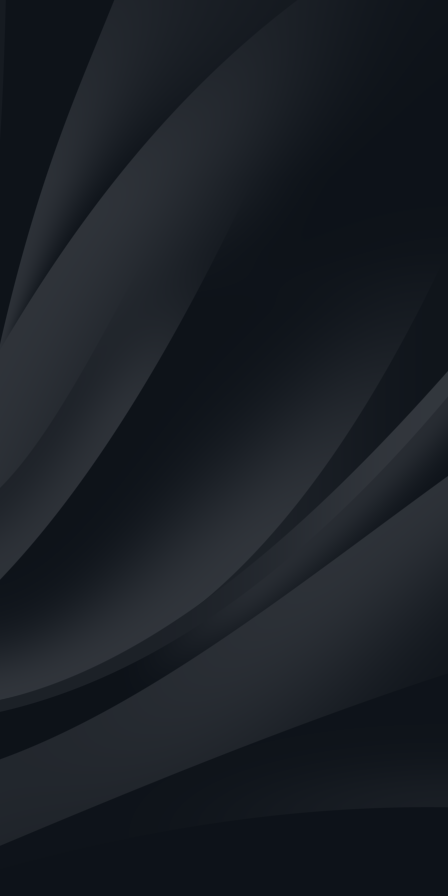
Write a WebGL 2 fragment shader that draws this background.

```glsl
#version 300 es
precision highp float;
// Dark overlapping ribbons sweeping from lower left to upper right.
// Each sheet lies below a cubic edge and covers the sheets before it;
// soft falloffs measured from the edges shade it from near black to slate.

#define DARK vec3(0.038, 0.058, 0.083)
#define LIGHT vec3(0.232, 0.248, 0.272)
#define SHADOW 0.08
#define FOLD_GLOW 0.62
#define RIBBON_GLOW 0.68
#define BASIN_GLOW 0.70
#define STRIP_TONE 0.38
#define STRIP_SHINE 0.82

uniform vec2 u_resolution;
out vec4 outColor;

// Cubic through four heights spaced evenly over 0..span.
float curve(float x, float span, vec4 h) {
    float u = 3.0 * x / span;
    float a = u - 1.0, b = u - 2.0, c = u - 3.0;
    return dot(h, vec4(-a * b * c / 6.0, u * b * c / 2.0,
                       -u * a * c / 2.0, u * a * b / 6.0));
}

// Approximate distance to the curve, positive below it.
float below(vec2 p, float span, vec4 h) {
    const float STEP = 0.001;
    float y = curve(p.x, span, h);
    float slope = (curve(p.x + STEP, span, h) - y) / STEP;
    return (y - p.y) / sqrt(1.0 + slope * slope);
}

// Antialiased coverage of the side below an edge.
float cover(float d) {
    float px = 0.8 / u_resolution.x;
    return smoothstep(-px, px, d);
}

float bell(float d, float width) {
    float q = d / width;
    return exp(-q * q);
}

void main() {
    // Canvas is one unit wide and two units high.
    vec2 p = gl_FragCoord.xy / u_resolution * vec2(1.0, 2.0);

    // Edges, ordered from upper left to lower right.
    float corner = below(p, 0.013, vec4(1.69, 1.76, 1.86, 2.0));
    float fold   = below(p, 0.255, vec4(1.232, 1.55, 1.79, 2.0));
    float ribbon = below(p, 0.664, vec4(1.219, 1.552, 1.807, 2.0));
    float crease = below(p, 0.30, vec4(0.911, 1.036, 1.20, 1.383));
    float basin  = below(p, 0.50, vec4(0.706, 0.906, 1.159, 1.466));
    float strip  = below(p, 1.0, vec4(0.4375, 0.570, 0.880, 1.44));
    float shine  = below(p, 1.0, vec4(0.4375, 0.578, 0.831, 1.172));
    float under  = below(p, 1.0, vec4(0.411, 0.539, 0.773, 1.115));
    float wave   = below(p, 1.0, vec4(0.305, 0.469, 0.693, 0.9375));
    float trough = below(p, 1.0, vec4(0.112, 0.250, 0.380, 0.497));
    float ground = below(p, 1.0, vec4(0.060, 0.138, 0.185, 0.198));

    // Upper left corner and the fold beside it.
    float tone = mix(0.25, SHADOW, cover(corner));
    float foldWidth = max(0.05, 0.04 + 0.42 * (p.y - 1.25));
    float foldPeak = FOLD_GLOW - 0.6 * max(p.y - 1.6, 0.0);
    float sheet = SHADOW + foldPeak * (1.0 - smoothstep(0.0, foldWidth, fold));
    tone = mix(tone, sheet, cover(fold));

    // Broad ribbon, dimmer toward the top and the right.
    float reach = 0.4 + 0.35 * clamp(1.6 - p.y, 0.0, 1.0);
    float dim = (1.0 - 0.5 * smoothstep(1.5, 2.0, p.y))
              * (1.0 - 0.8 * smoothstep(0.5, 1.0, p.x));
    sheet = 0.07 + RIBBON_GLOW * dim * (1.0 - smoothstep(0.0, reach, ribbon));
    tone = mix(tone, sheet, cover(ribbon));

    // Crease that dissolves upward into the ribbon.
    sheet = 0.42 + 0.30 * smoothstep(0.0, 0.13, crease);
    tone = mix(tone, sheet, cover(crease) * (1.0 - smoothstep(1.05, 1.45, p.y)));

    // Dark basin, glowing where it meets the strip.
    float glowWidth = mix(0.13, 0.22, smoothstep(0.0, 0.5, p.x));
    float glowFade = 1.0 - 0.92 * smoothstep(0.75, 1.5, p.y);
    sheet = SHADOW + BASIN_GLOW * glowFade * bell(strip, glowWidth);
    tone = mix(tone, sheet, cover(basin) * (1.0 - smoothstep(1.3, 1.6, p.y)));

    // Narrow strips and the shadow under them.
    sheet = mix(STRIP_TONE, 0.12, smoothstep(0.55, 1.0, p.x));
    tone = mix(tone, sheet, cover(strip));
    sheet = mix(STRIP_TONE, STRIP_SHINE, smoothstep(0.35, 0.95, p.x));
    tone = mix(tone, sheet, cover(shine));
    sheet = 0.06 + 0.55 * smoothstep(0.25, 0.6, p.x) * bell(under, 0.07);
    tone = mix(tone, sheet, cover(under));

    // Lower wave, trough and ground.
    sheet = 0.12 + mix(0.38, 0.60, smoothstep(0.0, 0.8, p.x))
          * bell(wave, mix(0.42, 0.21, p.x));
    tone = mix(tone, sheet, cover(wave));
    sheet = 0.09 + 0.22 * smoothstep(0.2, 1.0, p.x) * bell(ground, 0.10);
    tone = mix(tone, sheet, cover(trough));
    tone = mix(tone, 0.07, cover(ground));

    outColor = vec4(mix(DARK, LIGHT, tone), 1.0);
}
```
